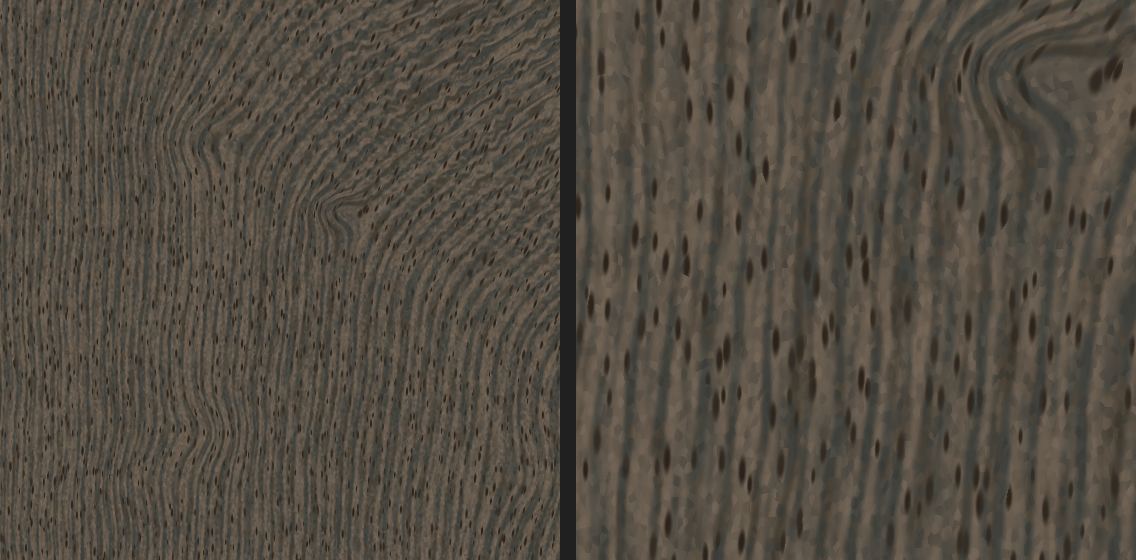
Left: the whole. Right: its middle third, enlarged.
Give the GLSL for this texture, as a WebGL 1 fragment shader.

```glsl
precision highp float;
// Dark wenge-like wood: fine brown and slate grain bending round knots, with short dark pores.

uniform vec2 u_resolution;

const vec3 BROWN = vec3(0.412, 0.364, 0.311);
const vec3 SLATE = vec3(0.254, 0.258, 0.238);
const vec3 WARM_DARK = vec3(0.262, 0.236, 0.196);
const vec3 PORE_COLOR = vec3(0.140, 0.110, 0.080);
const float TAU = 6.28318;
const float RING_DENSITY = 68.0;   // rings per canvas width at the left edge
const float RING_WIDENING = 16.0;  // how much the rings widen to the right
const float BEND = 0.60;           // lean of the grain above the ridge
const float RIDGE_SOFTNESS = 0.12;
const float FIGURE = 0.13;         // ripple of the slanted grain
const float BREAKUP = 1.3;         // raggedness along the grain
const float SOFTNESS = 1.25;       // tone range between slate and brown
const float FIBRE_CONTRAST = 0.20;
const float PORE_SHARE = 0.45;
const vec2 PORE_GRID = vec2(125.0, 32.0);
const vec2 FIBRE_GRID = vec2(270.0, 150.0);

vec2 hash2(vec2 p) {
  vec2 q = vec2(dot(p, vec2(127.1, 311.7)), dot(p, vec2(269.5, 183.3)));
  return fract(sin(q) * 43758.545);
}

// Cellular noise: x = distance to the nearest point, y = random id of that point.
vec2 cellular(vec2 p) {
  vec2 cell = floor(p);
  vec2 nearest = vec2(8.0, 0.0);
  for (int j = -1; j <= 1; j++) {
    for (int i = -1; i <= 1; i++) {
      vec2 c = cell + vec2(float(i), float(j));
      vec2 h = hash2(c);
      float d = length(c + h - p);
      if (d < nearest.x) nearest = vec2(d, fract(h.x * 17.3 + h.y * 31.7));
    }
  }
  return nearest;
}

float bump(vec2 p, vec2 center, vec2 size) {
  vec2 q = (p - center) / size;
  return exp(-dot(q, q));
}

float softRamp(float d, float w) {
  return 0.5 * (d + sqrt(d * d + w * w));
}

// Height above the sloping line where the upright grain turns to a slant.
float aboveRidge(vec2 p) {
  return p.y - 0.77 + 0.6 * (p.x - 0.33);
}

// Scalar field whose level lines are the growth rings.
float ringField(vec2 p) {
  float lean = BEND * smoothstep(-0.1, 0.9, p.x);
  float s = p.x - lean * softRamp(aboveRidge(p), RIDGE_SOFTNESS);
  s -= 0.10 * p.x * p.y;
  // Knots and kinks
  s += 0.040 * bump(p, vec2(0.60, 0.625), vec2(0.045, 0.030));
  s += 0.030 * bump(p, vec2(0.36, 0.750), vec2(0.070, 0.050));
  s -= 0.032 * bump(p, vec2(0.37, 0.230), vec2(0.070, 0.055));
  s += 0.020 * bump(p, vec2(0.25, 0.140), vec2(0.080, 0.070));
  s -= 0.030 * bump(p, vec2(0.96, 0.150), vec2(0.070, 0.090));
  // Gentle wander of the grain
  s += 0.0035 * sin(p.y * 15.0 + p.x * 9.0);
  s += 0.0013 * sin(p.y * 33.0 - p.x * 21.0 + 1.0);
  s += 0.0005 * sin(p.y * 95.0 + p.x * 147.0 + 2.0 * sin(p.y * 23.0));
  return s;
}

void main() {
  vec2 p = gl_FragCoord.xy / u_resolution.y;
  float s = ringField(p);
  float rings = s * (RING_DENSITY - RING_WIDENING * s);
  float along = mix(p.x, s, 0.5);

  // Irregular figure in the slanted grain
  float slanted = smoothstep(0.02, 0.30, aboveRidge(p)) * smoothstep(0.35, 0.75, p.x);
  float ripple = sin(p.y * 130.0 + p.x * 50.0 + 3.0 * sin(p.x * 61.0 - p.y * 29.0));
  rings += FIGURE * slanted * ripple;

  // Uneven bands, thin threads and ragged breaks along them
  float bands = sin(TAU * rings + 0.9 * sin(rings * 1.7 + 1.0) + 0.6 * sin(rings * 4.1 + 2.0 * p.y));
  float threads = sin(TAU * 2.1 * rings + 2.0 * sin(rings * 0.9 + p.y * 3.0));
  float streaks = cellular(vec2(rings * 1.6, p.y * mix(13.0, 30.0, slanted))).x - 0.46;
  float splits = cellular(vec2(rings * 3.1 + 5.0, p.y * mix(30.0, 48.0, slanted))).x - 0.46;
  float ragged = streaks * (1.0 + 0.5 * slanted) + 0.7 * splits;

  // Broad drift between brown and slate areas
  float drift = 0.12 + 0.09 * sin(s * 19.0 + 1.5 * p.y) + 0.08 * sin(p.x * 7.0 - p.y * 5.0 + 2.0);
  drift -= 0.6 * bump(p, vec2(0.60, 0.62), vec2(0.05, 0.04));
  drift -= 0.4 * bump(p, vec2(0.38, 0.75), vec2(0.09, 0.05));
  drift -= 0.3 * bump(p, vec2(0.54, 0.89), vec2(0.12, 0.10));

  // Fine fibres mottle the tone and warm parts of the dark bands
  vec2 fibre = cellular(vec2(along, p.y) * FIBRE_GRID);
  float mottle = fibre.y - 0.5;
  float tone = 0.72 * bands + 0.36 * threads + BREAKUP * ragged + drift + 0.3 * mottle;
  float brownness = smoothstep(-SOFTNESS, SOFTNESS, tone);
  float warmth = smoothstep(0.35, 0.75, cellular(vec2(rings * 1.2 + 9.0, p.y * 22.0)).x + 0.5 * mottle);
  vec3 color = mix(mix(SLATE, WARM_DARK, warmth), BROWN, brownness);
  color *= 1.0 + FIBRE_CONTRAST * mottle * (1.0 - smoothstep(0.3, 0.9, fibre.x));

  // Pores: slim dark dashes of varied size along the grain
  vec2 pore = cellular(vec2(along, p.y) * PORE_GRID + 7.0);
  float poreSize = mix(0.20, 0.42, fract(pore.y * 7.0));
  float poreMask = (1.0 - smoothstep(0.3 * poreSize, poreSize, pore.x)) * step(1.0 - PORE_SHARE, pore.y);
  color = mix(color, PORE_COLOR, poreMask * mix(0.50, 0.90, brownness));

  gl_FragColor = vec4(color, 1.0);
}
```
